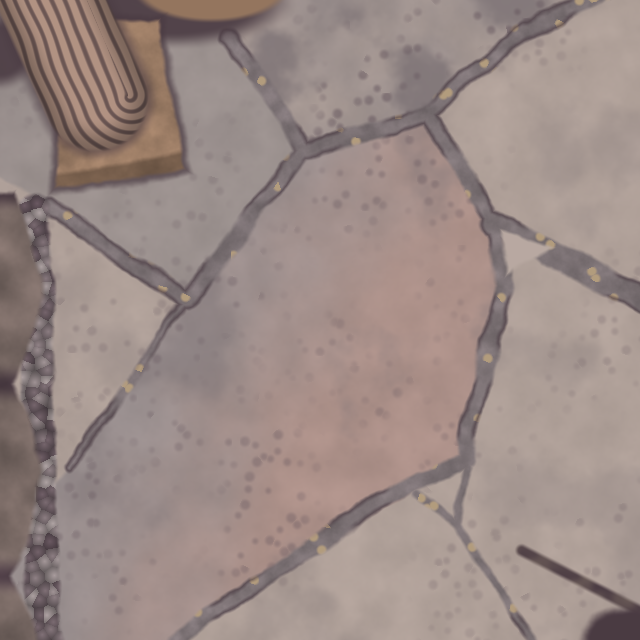
A three.js fragment shader for this texture:

```glsl
// Weathered flagstone paving seen from above, with a carved scroll foot in one corner.
// Slabs are half-plane regions cut by noisy line joints; stains are layered noise,
// pits and gravel are cellular noise, and the scroll is a grooved capsule.
varying vec2 vUv;

const vec3 SAND = vec3(0.69, 0.63, 0.60);
const vec3 PINK = vec3(0.68, 0.57, 0.54);
const vec3 GREY = vec3(0.57, 0.53, 0.53);
const vec3 MORTAR = vec3(0.49, 0.45, 0.46);
const vec3 BROWN = vec3(0.43, 0.37, 0.35);
const vec3 OCHRE = vec3(0.58, 0.46, 0.37);
const vec3 SHADOW = vec3(0.29, 0.23, 0.26);

vec2 hash2(vec2 p) {
  vec3 q = fract(p.xyx * vec3(0.1031, 0.1030, 0.0973));
  q += dot(q, q.yzx + 33.33);
  return fract((q.xx + q.yz) * q.zy);
}

float noise(vec2 p) {
  vec2 i = floor(p), f = fract(p);
  f = f * f * (3.0 - 2.0 * f);
  return mix(mix(hash2(i).x, hash2(i + vec2(1, 0)).x, f.x),
             mix(hash2(i + vec2(0, 1)).x, hash2(i + vec2(1, 1)).x, f.x), f.y);
}

float fbm(vec2 p) {
  float sum = 0.0, amp = 0.5;
  for (int i = 0; i < 5; i++) {
    sum += amp * noise(p);
    p = mat2(1.6, 1.2, -1.2, 1.6) * p + 7.3;
    amp *= 0.5;
  }
  return sum;
}

// Nearest cell point: x is its distance, y a random value of the cell.
vec2 cells(vec2 p) {
  vec2 best = vec2(9.0, 0.0);
  for (int y = -1; y <= 1; y++)
    for (int x = -1; x <= 1; x++) {
      vec2 id = floor(p) + vec2(x, y), h = hash2(id + 50.0);
      float d = length(id + h - p);
      if (d < best.x) best = vec2(d, fract(h.x * 7.0 + h.y * 13.0));
    }
  return best;
}

float cover(float d, float soft) { return 1.0 - smoothstep(-soft, soft, d); }

// Distance to the line a-b, positive on its left.
float side(vec2 p, vec2 a, vec2 b) {
  return dot(p - a, normalize(vec2(a.y - b.y, b.x - a.x)));
}

float segment(vec2 p, vec2 a, vec2 b) {
  vec2 d = b - a;
  return length(p - a - d * clamp(dot(p - a, d) / dot(d, d), 0.0, 1.0));
}

// Stone body with stains and scattered dark pits.
vec3 stone(vec2 p, vec3 tint, float stain) {
  vec2 pit = cells(p * 42.0);
  float spots = cover(pit.x - 0.32 * pit.y, 0.16) * step(0.55, pit.y);
  float blotch = smoothstep(0.48, 0.72, fbm(p * 9.0 + 3.0));
  vec3 c = tint * (0.94 + 0.12 * fbm(p * 22.0));
  c = mix(c, MORTAR, blotch * stain);
  return mix(c, SHADOW + 0.1, spots * (0.12 + 0.5 * stain) * smoothstep(0.35, 0.65, fbm(p * 7.0)));
}

// Carved foot: grooves run down a tapering body and curl into a spiral.
vec3 scroll(vec3 c, vec2 p) {
  vec2 eye = vec2(0.2, 0.85), q = p - eye;
  float body = segment(p, vec2(0.06, 1.04), vec2(0.15, 0.845)) - 0.08;
  float ring = segment(p, eye, vec2(0.11, 1.06));
  float groove = 0.5 + 0.5 * sin(ring * 360.0 - atan(q.y, q.x) + 2.0 * noise(p * 18.0));
  vec3 carved = mix(vec3(0.41, 0.33, 0.32), vec3(0.68, 0.56, 0.50), smoothstep(0.0, 0.6, groove));
  carved *= 0.72 + 0.3 * smoothstep(0.0, 0.05, -body);
  c = mix(c, SHADOW, 0.6 * cover(body - 0.008, 0.012));
  return mix(c, carved, cover(body, 0.004));
}

void main() {
  vec2 p = vUv;
  vec2 w = p + 0.022 * (vec2(fbm(p * 15.0), fbm(p * 15.0 + 40.0)) - 0.48);

  // Corners shared by the slabs and joints
  vec2 A = vec2(0.36, 0.94), B = vec2(0.475, 0.766), C = vec2(0.67, 0.825), D = vec2(0.82, 0.95);
  vec2 E = vec2(0.775, 0.65), G = vec2(0.785, 0.55), I = vec2(0.725, 0.285), J = vec2(0.61, 0.23);
  vec2 L = vec2(0.27, 0.0), M = vec2(0.715, 0.18), N = vec2(0.293, 0.53);
  vec2 O = vec2(0.08, 0.675), P = vec2(0.11, 0.27);

  // Slabs
  float middle = min(min(side(w, B, P), side(w, L, I)), min(side(w, I, G), side(w, G, E)));
  middle = min(middle, min(side(w, E, C), side(w, C, B)));
  float upper = min(side(w, A, B), min(side(w, B, C), side(w, C, D)));
  float corner = min(side(w, N, B), side(w, O, N));
  vec3 col = stone(p, SAND, 0.2);
  col = mix(col, stone(p, vec3(0.61, 0.57, 0.56), 0.15), cover(-corner, 0.004));
  float warm = smoothstep(-0.14, 0.22, side(p, vec2(0.2, 0.1), vec2(0.5, 0.7)) * -1.0 + 0.25 * (fbm(p * 6.0) - 0.5));
  col = mix(col, stone(p, mix(GREY + 0.03, PINK, warm), 0.42), cover(-middle, 0.004));
  col = mix(col, stone(p + 2.0, mix(GREY, SAND, fbm(p * 12.0)), 0.8), cover(-upper, 0.004));

  // Joints: thin and wide lines, dark ragged rims, loose grains
  float thin = min(min(segment(w, N, P), segment(w, I, M)), segment(w, M, vec2(0.83, 0.0)));
  thin = min(thin, segment(w, vec2(0.65, 0.23), M)) - 0.007;
  float wide = min(min(segment(w, A, B), segment(w, B, C)), min(segment(w, C, D), segment(w, D, vec2(0.96, 1.02))));
  wide = min(wide, min(min(segment(w, C, E), segment(w, E, G)), segment(w, G, vec2(0.75, 0.4))));
  wide = min(wide, min(min(segment(w, E, vec2(1.02, 0.52)) - 0.008, segment(w, I, J)), segment(w, J, L)));
  wide = min(wide, min(min(segment(w, B, N), segment(w, N, O)), segment(w, vec2(0.75, 0.4), I))) - 0.013;
  float joint = min(thin, wide);
  vec2 grain = cells(p * 55.0);
  vec3 fill = MORTAR * (0.8 + 0.4 * fbm(p * 40.0));
  fill = mix(fill, vec3(0.70, 0.61, 0.49), cover(grain.x - 0.4, 0.15) * step(0.88, grain.y));
  col = mix(col, fill, cover(joint, 0.004));
  col = mix(col, SHADOW, 0.75 * cover(abs(joint + 0.002) - 0.002, 0.004) * smoothstep(0.35, 0.6, noise(p * 14.0)));
  float wedge = min(side(w, vec2(0.79, 0.57), vec2(0.86, 0.615)), side(w, vec2(0.86, 0.615), vec2(0.785, 0.64)));
  col = mix(col, SAND + 0.03, cover(-min(wedge, w.x - 0.787), 0.004));

  // Gravel strip and rounded brown edging stones
  float strip = segment(w, vec2(0.055, 0.67), vec2(0.07, -0.05)) - 0.026;
  vec3 gravel = mix(SHADOW + 0.07, GREY + 0.03, grain.y) * (1.15 - 0.5 * grain.x);
  col = mix(col, gravel, cover(strip, 0.004));
  float bulge = sin(3.14159 * fract((p.y - 0.1) / 0.3));
  float edging = max(w.x - 0.022 - 0.04 * bulge, w.y - 0.7);
  col = mix(col, mix(SHADOW, BROWN + 0.04, smoothstep(0.0, 0.35, bulge)) * (0.75 + 0.5 * fbm(p * 18.0)), cover(edging, 0.006));

  // Shaded corner, pot rim, plinth and scroll
  float shade = min(length((p - vec2(0.27, 1.0)) * vec2(0.4, 1.0)) - 0.065, length(p - vec2(0.0, 0.92)) - 0.05);
  col = mix(col, SHADOW, 0.9 * cover(shade, 0.015));
  col = mix(col, OCHRE, cover(length((p - vec2(0.33, 1.02)) * vec2(0.45, 1.0)) - 0.052, 0.005));
  float plinth = min(min(side(w, vec2(0.09, 0.70), vec2(0.295, 0.735)), side(w, vec2(0.295, 0.735), vec2(0.25, 0.97))),
                     min(w.x - 0.085, 0.97 - w.y));
  float front = side(w, vec2(0.09, 0.728), vec2(0.28, 0.765));
  vec3 block = mix(OCHRE * 0.75, OCHRE + 0.02, smoothstep(-0.006, 0.004, front)) * (0.75 + 0.5 * fbm(p * 25.0));
  col = mix(col, SHADOW, 0.7 * cover(-plinth - 0.005, 0.007));
  col = mix(col, block, cover(0.004 - plinth, 0.004));
  col = scroll(col, p);

  // Fallen stick and dark clump
  float stick = segment(p, vec2(0.815, 0.14), vec2(1.02, 0.035)) - 0.008;
  col = mix(col, mix(SHADOW, BROWN, noise(p * 60.0)), cover(stick, 0.004));
  col = mix(col, SHADOW, cover(length((w - vec2(0.98, 0.0)) * vec2(0.7, 1.0)) - 0.045, 0.008));
  gl_FragColor = vec4(col, 1.0);
}
```
